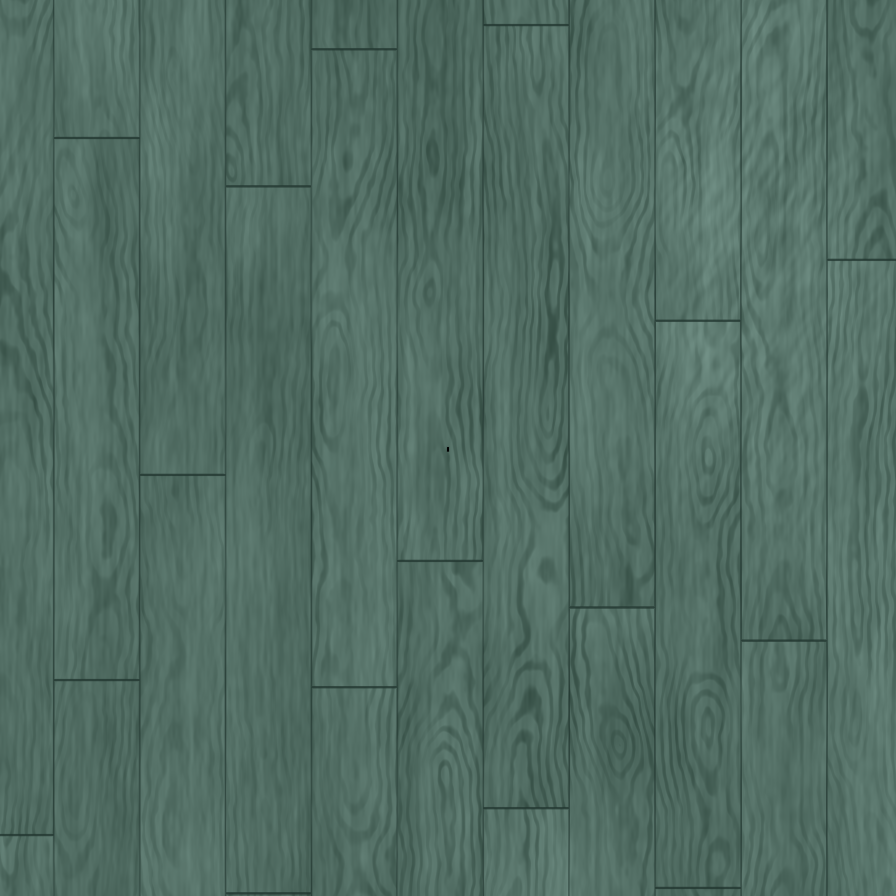
Write a three.js fragment shader that draws this texture.

```glsl
// Stained oak floor: eleven columns of upright planks with staggered end joints.
// Each plank gets its own tone and growth rings, cut from a wandering log core,
// overlaid with stretched noise for fibres, and a soft sheen on the right.

varying vec2 vUv;

const vec3 DEEP_GREEN = vec3(0.225, 0.325, 0.287);
const vec3 PALE_GREEN = vec3(0.447, 0.568, 0.528);
const vec3 SEAM_COLOR = vec3(0.13, 0.21, 0.185);
const float PLANK_WIDTH = 0.0959;
const float FIRST_EDGE = -0.036;
const float TAU = 6.28318;

float hash(vec2 p) {
  vec3 q = fract(vec3(p.xyx) * 0.1031);
  q += dot(q, q.yzx + 33.33);
  return fract((q.x + q.y) * q.z);
}

float noise(vec2 p) {
  vec2 i = floor(p);
  vec2 f = fract(p);
  f = f * f * (3.0 - 2.0 * f);
  float low = mix(hash(i), hash(i + vec2(1.0, 0.0)), f.x);
  float high = mix(hash(i + vec2(0.0, 1.0)), hash(i + vec2(1.0)), f.x);
  return mix(low, high, f.y);
}

float fbm(vec2 p) {
  float sum = 0.0;
  float weight = 0.57;
  for (int i = 0; i < 3; i++) {
    sum += weight * noise(p);
    p = p * 2.03 + 17.3;
    weight *= 0.5;
  }
  return sum;
}

// Entry of a twelve-value list
float pick(vec4 a, vec4 b, vec4 c, float index) {
  vec4 n = abs(vec4(0.0, 1.0, 2.0, 3.0) - index);
  return dot(a, 1.0 - step(0.5, n))
       + dot(b, 1.0 - step(0.5, abs(n * 0.0 + vec4(4.0, 5.0, 6.0, 7.0) - index)))
       + dot(c, 1.0 - step(0.5, abs(n * 0.0 + vec4(8.0, 9.0, 10.0, 11.0) - index)));
}

// Height of one end joint in a column
float jointHeight(float column) {
  return pick(vec4(0.068, 0.241, 0.470, 0.003), vec4(0.233, 0.374, 0.098, 0.322),
              vec4(0.009, 0.285, 0.710, 0.5), column);
}

float plankLength(float column) {
  return pick(vec4(1.0, 0.605, 1.0, 0.789), vec4(0.712, 1.0, 0.874, 1.0),
              vec4(0.633, 1.0, 1.0, 1.0), column);
}

// Dark growth rings; across runs -0.5 to 0.5 over the plank width
float growthRings(float across, float along, float seed) {
  float core = (fbm(vec2(along * 2.5, seed)) - 0.5) * 1.1;
  float depth = (fbm(vec2(along * 3.2, seed + 9.0)) - 0.5) * 2.0;
  float warp = fbm(vec2(across * 4.0 + seed, along * 24.0)) * 0.17;
  float radius = length(vec2((across - core) * 1.45, depth)) + warp;
  float wave = 0.5 + 0.5 * sin(TAU * 7.0 * radius);
  float patches = smoothstep(0.25, 0.75, fbm(vec2(across * 2.5 - seed, along * 6.0)));
  return smoothstep(0.35, 1.0, wave) * (0.25 + 0.75 * patches);
}

float seamLine(float dist, float halfWidth) {
  return 1.0 - smoothstep(halfWidth * 0.4, halfWidth * 1.6, dist);
}

float softSpot(vec2 p, vec2 center, vec2 size) {
  vec2 d = (p - center) / size;
  return exp(-dot(d, d));
}

void main() {
  // Plank layout
  float x = (vUv.x - FIRST_EDGE) / PLANK_WIDTH;
  float column = floor(x);
  float across = fract(x) - 0.5;
  float span = plankLength(column);
  float y = (vUv.y - jointHeight(column)) / span;
  float plankHash = hash(vec2(column + 3.0, floor(y) + 7.0));
  float seed = floor(plankHash * 60.0) + column * 13.7;

  // Grain and fibres
  float contrast = mix(0.18, 0.34, hash(vec2(seed, 4.0)))
                 + 0.16 * softSpot(vUv, vec2(0.61, 0.58), vec2(0.12, 0.5));
  float rings = growthRings(across, vUv.y, seed);
  float fibre = noise(vec2(vUv.x * 260.0 + seed, vUv.y * 22.0)) - 0.5;
  float pores = noise(vec2(vUv.x * 340.0, vUv.y * 75.0 + seed)) - 0.5;
  float streak = fbm(vec2(vUv.x * 60.0 + seed, vUv.y * 4.0)) - 0.5;
  float cloud = fbm(vec2(vUv.x * 11.0 + seed, vUv.y * 5.0)) - 0.5;

  // Sheen and faint slanted brush marks within it
  float sheen = softSpot(vUv, vec2(0.85, 0.72), vec2(0.13, 0.3));
  float brush = noise(vec2(vUv.x * 150.0 - vUv.y * 75.0, vUv.y * 45.0)) - 0.5;

  float tone = 0.46 + (plankHash - 0.5) * 0.2 - rings * contrast
             + fibre * 0.2 + pores * 0.13 + streak * 0.3 + cloud * 0.4
             + sheen * (0.3 + brush * 0.35);
  vec3 color = mix(DEEP_GREEN, PALE_GREEN, clamp(tone, -0.25, 1.25));

  // Joints between planks
  float sideSeam = seamLine((0.5 - abs(across)) * PLANK_WIDTH, 0.0010);
  float endSeam = seamLine((0.5 - abs(fract(y) - 0.5)) * span, 0.0013);
  float sideWear = 0.35 + 0.4 * noise(vec2(column * 5.0, vUv.y * 9.0));
  color = mix(color, SEAM_COLOR, max(sideSeam * sideWear, endSeam * 0.8));

  // Small dark speck
  vec2 speck = abs(vUv - vec2(0.5, 0.4985)) / vec2(0.0014, 0.0026);
  color *= smoothstep(0.7, 1.3, max(speck.x, speck.y));

  gl_FragColor = vec4(color, 1.0);
}
```
